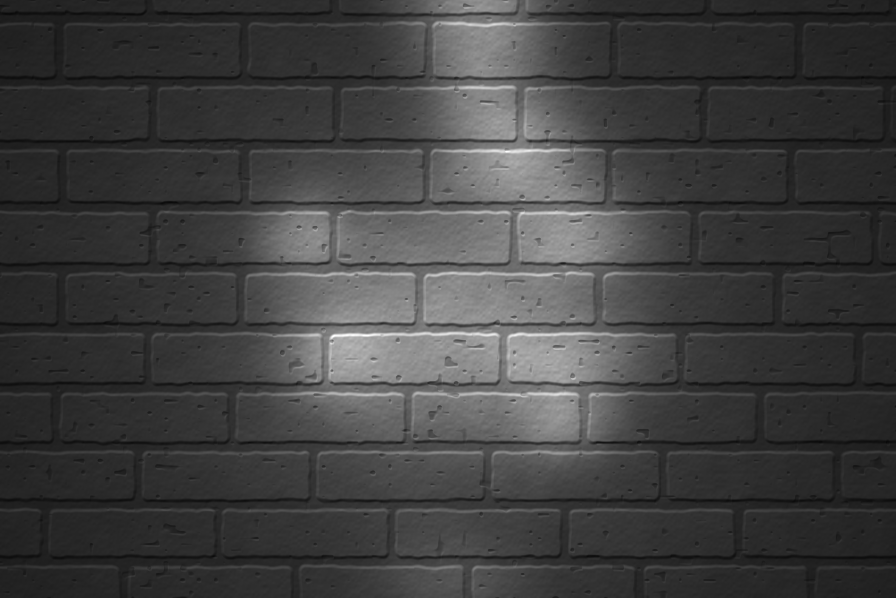
Reproduce this texture procedurally as a Shadertoy shader.

```glsl
// Grey painted brick wall under soft overlapping spotlights
#define FIRST_JOINT 0.0303
#define ROW_PITCH 0.1074
#define ROW_SHRINK 0.00072
#define BRICK_LENGTH 0.3096
#define LENGTH_SHRINK 0.00244
#define JOINT_HALF vec2(0.0075, 0.0088)
#define CORNER 0.008
#define RELIEF 0.85
#define GRAIN 0.28
#define MORTAR_TONE 0.83

float hash(vec2 p) {
    vec3 q = fract(vec3(p.xyx) * 0.1031);
    q += dot(q, q.yzx + 33.33);
    return fract((q.x + q.y) * q.z);
}

float noise(vec2 p) {
    vec2 i = floor(p), f = fract(p);
    f = f * f * (3.0 - 2.0 * f);
    return mix(mix(hash(i), hash(i + vec2(1, 0)), f.x),
               mix(hash(i + vec2(0, 1)), hash(i + vec2(1, 1)), f.x), f.y);
}

// Signed distance to the nearest brick, with its cell id in yz
vec3 brick(vec2 p) {
    // Rows narrow steadily downwards: joint(n) = first + pitch n - shrink n^2
    float root = sqrt(ROW_PITCH * ROW_PITCH - 4.0 * ROW_SHRINK * (p.y - FIRST_JOINT));
    float rowPos = (ROW_PITCH - root) / (2.0 * ROW_SHRINK);
    float row = floor(rowPos);
    float rowHeight = ROW_PITCH - ROW_SHRINK * (2.0 * row + 1.0);

    // Running bond, drifting left on the lower rows
    float len = BRICK_LENGTH - LENGTH_SHRINK * row;
    float shift = 0.719 - 0.00098 * row * row + 0.5 * len * mod(row, 2.0);
    float column = (p.x - shift) / len;

    vec2 local = (vec2(fract(column), rowPos - row) - 0.5) * vec2(len, rowHeight);
    vec2 d = abs(local) - 0.5 * vec2(len, rowHeight) + JOINT_HALF + CORNER;
    float dist = length(max(d, 0.0)) + min(max(d.x, d.y), 0.0) - CORNER;
    return vec3(dist, floor(column), row);
}

// Brick face coverage with ragged edges
float face(vec2 p) {
    float ragged = 0.003 * (noise(p * 70.0) - 0.5) + 0.003 * (noise(p * 22.0) - 0.5);
    return smoothstep(0.004, -0.003, brick(p).x + ragged);
}

// Sparse pits, slightly wider than tall
float pits(vec2 p) {
    float n = noise(p * vec2(72.0, 100.0) + 41.0);
    float patches = noise(p * 13.0 + 7.0);
    return smoothstep(0.83, 0.98, n + 0.14 * (patches - 0.5));
}

float surface(vec2 p) {
    float grain = 0.6 * noise(p * vec2(95.0, 120.0)) + 0.4 * noise(p * 210.0 + 19.0);
    return face(p) + GRAIN * grain - 0.3 * pits(p);
}

float glow(vec2 p, vec2 centre, vec2 radius) {
    vec2 d = (p - centre) / radius;
    return exp(-dot(d, d));
}

// Wide falloff, bright core and the scalloped spots around it
float lighting(vec2 p) {
    float light = 0.105 + 0.15 * glow(p, vec2(0.745, 0.52), vec2(0.70, 0.65));
    light += 0.31 * glow(p, vec2(0.75, 0.545), vec2(0.235, 0.215));
    light += 0.38 * glow(p, vec2(0.80, 0.00), vec2(0.115, 0.13));
    light += 0.17 * glow(p, vec2(0.81, 0.16), vec2(0.09, 0.09));
    light += 0.29 * glow(p, vec2(0.87, 0.26), vec2(0.11, 0.09));
    light += 0.23 * glow(p, vec2(0.51, 0.395), vec2(0.075, 0.07));
    light += 0.25 * glow(p, vec2(0.965, 0.395), vec2(0.10, 0.08));
    light += 0.24 * glow(p, vec2(0.565, 0.59), vec2(0.085, 0.08));
    light += 0.18 * glow(p, vec2(0.95, 0.59), vec2(0.12, 0.07));
    light += 0.23 * glow(p, vec2(0.94, 0.70), vec2(0.085, 0.07));
    light += 0.13 * glow(p, vec2(0.75, 0.97), vec2(0.12, 0.08));
    return light;
}

void mainImage(out vec4 fragColor, in vec2 fragCoord) {
    // Height is one unit, measured down from the top
    vec2 uv = fragCoord / iResolution.xy;
    vec2 p = vec2(1.5 * uv.x, 1.0 - uv.y);

    // Slopes facing up and left catch the light
    vec2 toLight = vec2(-0.0010, -0.0029);
    float slope = surface(p) - surface(p + toLight);

    float onBrick = face(p);
    float tone = mix(MORTAR_TONE, 1.0, onBrick);
    tone *= 1.0 + 0.07 * (hash(brick(p).yz + 50.0) - 0.5) * onBrick;
    tone *= 0.96 + 0.08 * noise(p * 30.0 + 3.0);
    tone *= 1.0 - 0.22 * pits(p) * onBrick;

    float shade = lighting(p) * tone * max(1.0 + RELIEF * slope, 0.25);
    fragColor = vec4(vec3(clamp(shade, 0.0, 1.0)), 1.0);
}
```
